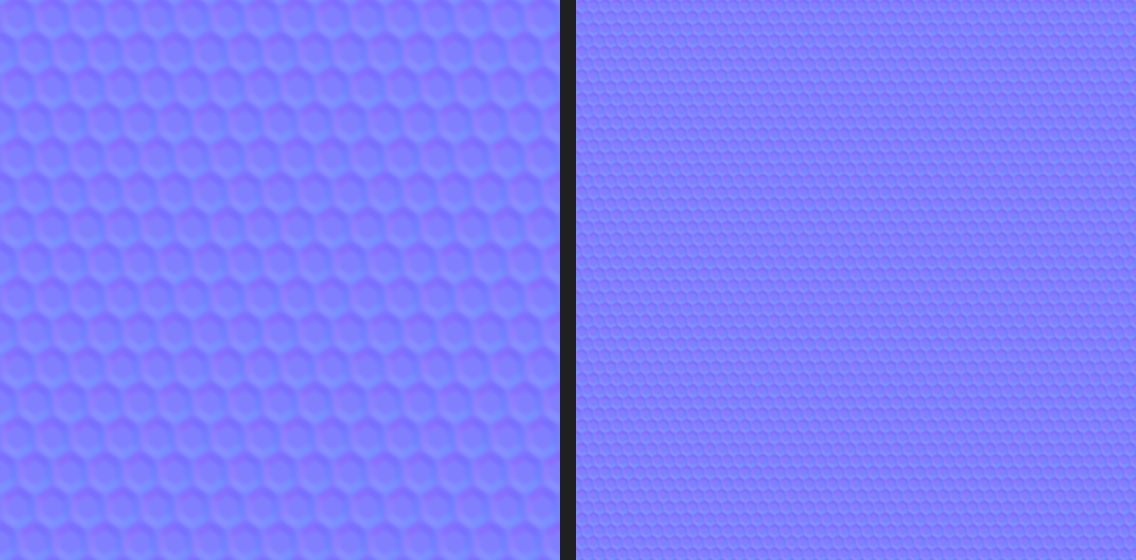
Left, the tile; right, the same tile 3 across and 3 down.
A three.js fragment shader for this texture map:

```glsl
#define CELLS 16.0        // hexagons across, and rows up (even, so it wraps)
#define FLOOR_EDGE 0.23   // where the flat floor ends, from the cell centre
#define RIM_EDGE 0.52     // where the slope levels out, just past the border
#define RIM_HEIGHT 0.034  // height of the rim above the cell floor, in cells
#define ROUNDNESS 8.0     // lower values round the hexagon corners more
#define SOFTNESS 0.055    // sampling step that rounds the creases, in cells
#define SIDE_SLOPE 0.65   // strength of sideways slopes against upright ones

varying vec2 vUv;

// Rounded distance from the centre of a pointy-top hexagon; 0.5 on its border
float hexDistance(vec2 p) {
  vec3 axes = abs(vec3(p.x, 0.5 * p.x + 0.75 * p.y, 0.5 * p.x - 0.75 * p.y));
  vec3 powers = pow(axes + 1e-4, vec3(ROUNDNESS));
  return pow(powers.x + powers.y + powers.z, 1.0 / ROUNDNESS);
}

// Offset from the nearest centre in a lattice with every second row
vec2 latticeOffset(vec2 p, vec2 centre) {
  vec2 period = vec2(1.0, 2.0);
  return mod(p - centre + 0.5 * period, period) - 0.5 * period;
}

// Shallow hexagonal dents separated by smooth raised rims
float surfaceHeight(vec2 p) {
  float evenRows = hexDistance(latticeOffset(p, vec2(0.0, 0.5)));
  float oddRows = hexDistance(latticeOffset(p, vec2(0.5, 1.5)));
  float d = min(evenRows, oddRows);
  return RIM_HEIGHT * smoothstep(FLOOR_EDGE, RIM_EDGE, d);
}

void main() {
  vec2 p = vUv * CELLS;
  vec2 e = vec2(SOFTNESS, 0.0);

  // Slope by central differences
  vec2 slope = vec2(
    surfaceHeight(p + e.xy) - surfaceHeight(p - e.xy),
    surfaceHeight(p + e.yx) - surfaceHeight(p - e.yx)
  ) / (2.0 * SOFTNESS);
  slope.x *= SIDE_SLOPE;

  // Pack the tangent-space normal into colour
  vec3 normal = normalize(vec3(-slope, 1.0));
  gl_FragColor = vec4(0.5 + 0.5 * normal, 1.0);
}
```
